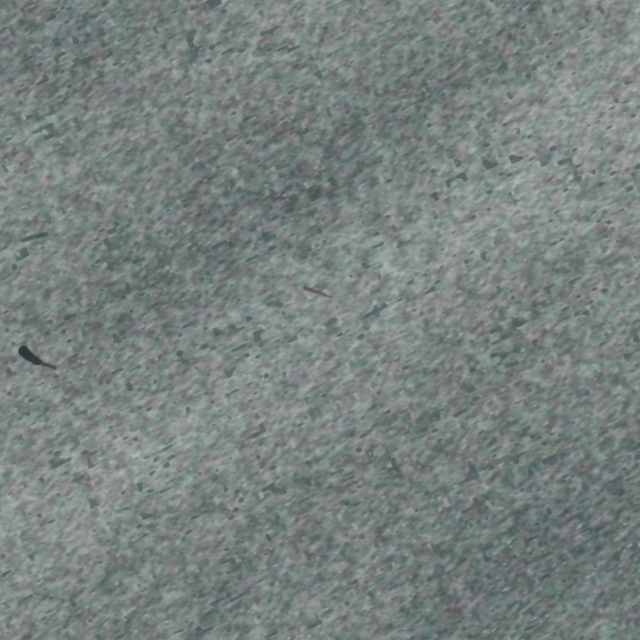
Reproduce this texture procedurally as a Shadertoy shader.

```glsl
// Draws worn grey-green asphalt with slanted fine grain, soft diagonal shading and a few twigs.

float hash(vec2 p) {
    vec3 q = fract(vec3(p.xyx) * 0.1031);
    q += dot(q, q.yzx + 33.33);
    return fract((q.x + q.y) * q.z);
}

// Smooth value noise in 0..1
float noise(vec2 p) {
    vec2 cell = floor(p), f = fract(p);
    f = f * f * (3.0 - 2.0 * f);
    return mix(mix(hash(cell), hash(cell + vec2(1, 0)), f.x),
               mix(hash(cell + vec2(0, 1)), hash(cell + vec2(1, 1)), f.x), f.y);
}

mat2 turn(float angle) {
    float c = cos(angle), s = sin(angle);
    return mat2(c, s, -s, c);
}

// Noise stretched along a direction; frequency is (along, across)
float grain(vec2 uv, float angle, vec2 frequency, float seed) {
    return noise((uv + 1.0) * turn(angle) * frequency + seed * 37.7);
}

// Soft elliptical patch lying on the diagonal
float patchAt(vec2 uv, vec2 center, vec2 size) {
    vec2 d = (uv - center) * turn(0.6) / size;
    return exp(-dot(d, d));
}

// Tapered stroke from a to b
float twig(vec2 uv, vec2 a, vec2 b, float thickA, float thickB) {
    vec2 ab = b - a;
    float t = clamp(dot(uv - a, ab) / dot(ab, ab), 0.0, 1.0);
    float d = length(uv - a - ab * t) - mix(thickA, thickB, t);
    return 1.0 - smoothstep(-0.002, 0.003, d);
}

void mainImage(out vec4 fragColor, in vec2 fragCoord) {
    vec2 uv = fragCoord / iResolution.xy;

    // Broad shading: light diagonal ridge, darker hollows
    float shade = 0.035 * patchAt(uv, vec2(0.55, 0.52), vec2(0.7, 0.10));
    shade += 0.045 * patchAt(uv, vec2(0.97, 0.80), vec2(0.3, 0.16));
    shade += 0.025 * patchAt(uv, vec2(0.42, 0.95), vec2(0.25, 0.10));
    shade += 0.025 * patchAt(uv, vec2(0.10, 0.20), vec2(0.25, 0.14));
    float hollow = patchAt(uv, vec2(0.85, 0.14), vec2(0.26, 0.15))
                 + 0.6 * patchAt(uv, vec2(0.45, 0.70), vec2(0.35, 0.09))
                 + 0.6 * patchAt(uv, vec2(0.12, 0.98), vec2(0.25, 0.12))
                 + 0.4 * patchAt(uv, vec2(0.40, 0.08), vec2(0.20, 0.10));
    shade -= 0.06 * hollow;
    shade += 0.05 * (grain(uv, 0.6, vec2(4.0, 9.0), 1.0) - 0.5);

    // Fine slanted grain in three sizes
    float coarse = grain(uv, 0.50, vec2(55.0, 85.0), 2.0) - 0.5;
    float medium = grain(uv, 0.72, vec2(95.0, 165.0), 3.0) - 0.5;
    float fine = grain(uv, 0.38, vec2(160.0, 240.0), 4.0) - 0.5;
    float light = shade + 0.09 * coarse + 0.14 * medium + 0.10 * fine;
    vec3 color = vec3(0.480, 0.514, 0.502) + light;

    // Patchy tint: warm to green, and bluer in the hollows
    float tint = grain(uv, 0.55, vec2(50.0, 80.0), 5.0)
               + grain(uv, 0.30, vec2(110.0, 150.0), 6.0) - 1.0;
    color += tint * vec3(0.035, -0.020, 0.002);
    color += (grain(uv, 0.80, vec2(70.0, 110.0), 7.0) - 0.5) * vec3(-0.01, 0.0, 0.03);
    color += hollow * vec3(-0.012, -0.004, 0.006);

    // Dark pits, gathered in loose clusters, and scattered pale chips
    float cluster = grain(uv, 0.6, vec2(14.0, 22.0), 8.0);
    float pits = grain(uv, 0.45, vec2(75.0, 120.0), 9.0)
               + 0.25 * medium + 0.22 * (cluster - 0.5);
    color = mix(color, vec3(0.24, 0.305, 0.31), 0.62 * smoothstep(0.74, 1.02, pits));
    float chips = grain(uv, 0.65, vec2(80.0, 125.0), 10.0) + 0.2 * fine;
    color = mix(color, vec3(0.66, 0.69, 0.68), 0.55 * smoothstep(0.82, 1.05, chips));

    // Twigs
    vec2 bent = uv + 0.004 * (vec2(noise(uv * 60.0), noise(uv * 60.0 + 9.0)) - 0.5);
    float dark = twig(bent, vec2(0.038, 0.450), vec2(0.056, 0.436), 0.008, 0.005);
    color = mix(color, vec3(0.13, 0.19, 0.20), 0.9 * dark);
    float tail = twig(bent, vec2(0.050, 0.440), vec2(0.086, 0.424), 0.004, 0.001);
    color = mix(color, vec3(0.23, 0.23, 0.24), 0.8 * tail);
    float thin = twig(bent, vec2(0.478, 0.549), vec2(0.515, 0.537), 0.003, 0.001);
    color = mix(color, vec3(0.31, 0.27, 0.27), 0.7 * thin);
    float sliver = twig(bent, vec2(0.035, 0.625), vec2(0.072, 0.633), 0.003, 0.003);
    color = mix(color, vec3(0.24, 0.29, 0.29), 0.7 * sliver);

    fragColor = vec4(color, 1.0);
}
```
